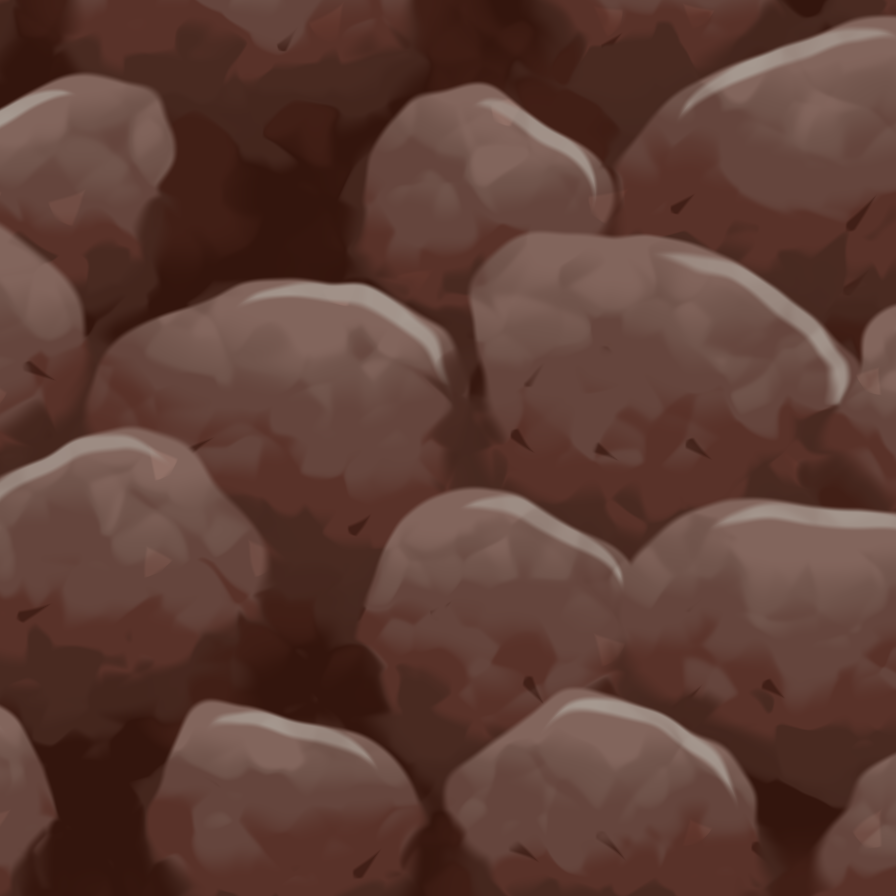
Reproduce this texture procedurally as a WebGL 1 fragment shader.

```glsl
precision highp float;
// Painted brown boulders piled over dark gaps, each with a pale brushed rim.
// Staggered rows of warped superellipses are layered from top to bottom;
// soft Voronoi facets break the top-lit shading into brush dabs.

uniform vec2 u_resolution;

const vec3 GAP_DARK  = vec3(0.200, 0.082, 0.050);
const vec3 GAP_WARM  = vec3(0.255, 0.120, 0.085);
const vec3 UNDERSIDE = vec3(0.285, 0.165, 0.130);
const vec3 RED_SHADE = vec3(0.350, 0.195, 0.160);
const vec3 BODY      = vec3(0.395, 0.270, 0.238);
const vec3 LIT       = vec3(0.440, 0.330, 0.295);
const vec3 CROWN     = vec3(0.510, 0.395, 0.360);
const vec3 RIM       = vec3(0.640, 0.585, 0.550);

const vec2 SPACING    = vec2(0.43, 0.240);  // between stone centres
const vec2 JITTER     = vec2(0.13, 0.085);
const vec2 RADIUS_MIN = vec2(0.130, 0.090);
const vec2 RADIUS_VAR = vec2(0.100, 0.085);
const float ROUNDNESS = 2.3;                // superellipse exponent
const float TILT      = 1.15;               // range of stone rotation
const float RIM_WIDTH = 0.0105;
const float FACET_CONTRAST = 0.42;

float hash(vec2 p) {
  return fract(sin(dot(p, vec2(127.1, 311.7))) * 43758.5453);
}

vec2 hash2(vec2 p) {
  return vec2(hash(p), hash(p + 37.3));
}

float noise(vec2 p) {
  vec2 i = floor(p), f = fract(p);
  f = f * f * (3.0 - 2.0 * f);
  return mix(mix(hash(i), hash(i + vec2(1.0, 0.0)), f.x),
             mix(hash(i + vec2(0.0, 1.0)), hash(i + 1.0), f.x), f.y);
}

mat2 rotation(float a) {
  float c = cos(a), s = sin(a);
  return mat2(c, s, -s, c);
}

// Voronoi cell tones blended across softened borders
float facets(vec2 p, float sharpness) {
  vec2 cell = floor(p);
  float sum = 0.0, weight = 0.0001;
  for (int j = -1; j <= 1; j++) {
    for (int i = -1; i <= 1; i++) {
      vec2 id = cell + vec2(float(i), float(j));
      vec2 d = id + hash2(id) - p;
      float w = exp(-sharpness * dot(d, d));
      sum += w * hash(id + 71.7);
      weight += w;
    }
  }
  return sum / weight;
}

// Sparse wedge-shaped brush strokes, one at most per grid cell
float strokes(vec2 p, float scale, float density, float width) {
  vec2 id = floor(p * scale);
  vec2 q = fract(p * scale) - 0.4 - 0.2 * hash2(id);
  float side = hash(id + 5.1) < 0.5 ? -1.0 : 1.0;
  q = rotation(side * (0.45 + 0.55 * hash(id + 9.4))) * q;
  float len = 0.18 + 0.14 * hash(id + 6.6);
  float halfWidth = width * (0.6 - q.x / len) * smoothstep(-len, -0.6 * len, q.x);
  float body = 1.0 - smoothstep(-0.02, 0.03, abs(q.y) - halfWidth);
  return body * smoothstep(len, 0.7 * len, abs(q.x)) * step(hash(id + 2.8), density);
}

vec3 stoneRamp(float tone) {
  vec3 c = mix(UNDERSIDE, RED_SHADE, smoothstep(0.06, 0.15, tone));
  c = mix(c, BODY, smoothstep(0.26, 0.42, tone));
  c = mix(c, LIT, smoothstep(0.52, 0.68, tone));
  return mix(c, CROWN, smoothstep(0.66, 0.86, tone));
}

void main() {
  vec2 p = gl_FragCoord.xy / u_resolution.y;
  vec2 wobble = vec2(noise(p * 22.0), noise(p * 22.0 + 40.0)) - 0.5;
  vec2 brush = rotation(0.75) * (p + 0.016 * wobble);
  float facet = 0.55 * facets(brush * vec2(10.0, 16.0), 20.0)
              + 0.45 * facets(brush * vec2(27.0, 19.0) + 8.0, 12.0) - 0.5;
  float cloud = noise(p * 9.0 + 3.0) - 0.5;
  float crack = strokes(p + 0.008 * wobble, 11.0, 0.45, 0.05);
  float dab = strokes(p.yx + 0.01 * wobble + 0.37, 10.0, 0.30, 0.13);

  vec3 color = mix(GAP_DARK, GAP_WARM, smoothstep(-0.1, 0.4, cloud + 0.6 * facet));

  for (int row = 0; row < 6; row++) {
    for (int col = 0; col < 4; col++) {
      // Placement and shape of this stone
      vec2 id = vec2(float(col), float(row));
      vec2 rnd = hash2(id + 13.0);
      vec2 center = vec2((id.x - 0.35 + 0.5 * mod(id.y, 2.0)) * SPACING.x, 1.04 - id.y * SPACING.y);
      center += (hash2(id + 51.0) - 0.5) * JITTER;
      vec2 radius = RADIUS_MIN + RADIUS_VAR * vec2(rnd.x, mix(rnd.x, rnd.y, 0.6));
      vec2 offset = p + 0.012 * wobble - center;
      vec2 q = rotation((hash(id + 4.0) - 0.5) * TILT) * offset / radius;
      float angle = atan(q.y, q.x + 0.00001);
      float bulge = 1.0 + 0.07 * sin(3.0 * angle + 6.28 * rnd.x) + 0.035 * sin(5.0 * angle + 6.28 * rnd.y);
      vec2 powered = pow(abs(q) + 0.0001, vec2(ROUNDNESS));
      float reach = pow(powered.x + powered.y, 1.0 / ROUNDNESS) / bulge;
      float height = offset.y / radius.y;
      float low = smoothstep(0.3, -0.6, height);
      float inside = (1.0 - reach - 0.50 * facet * low) * radius.y;

      // Ragged brown shade below the stone
      float skirt = length((offset + vec2(0.0, 0.034)) / (radius + 0.008)) + 0.6 * facet;
      color = mix(color, UNDERSIDE * 0.97, 0.85 * (1.0 - smoothstep(0.90, 1.10, skirt)));

      // Faceted body, lit from above
      float tone = 0.50 + 0.49 * height - 0.12 * q.x * q.x + FACET_CONTRAST * facet + 0.12 * cloud;
      vec3 stone = stoneRamp(tone);
      float lowBand = smoothstep(0.02, 0.14, tone) * (1.0 - smoothstep(0.34, 0.48, tone));
      stone = mix(stone, GAP_DARK, 0.65 * crack * lowBand);
      stone *= 1.0 + 0.12 * dab * smoothstep(0.15, 0.35, tone);

      // Tapered highlight along part of the upper edge
      float along = (q.x - (rnd.y - 0.5) * 0.8) / 0.66;
      float taper = max(1.0 - along * along, 0.0) * smoothstep(0.15, 0.5, q.y);
      float depth = abs(inside - 0.009 - 0.012 * along * along);
      float rim = 1.0 - smoothstep(-0.004, 0.004, depth - RIM_WIDTH * taper);
      stone = mix(stone, RIM, rim * smoothstep(0.0, 0.35, taper) * (0.88 + 0.5 * facet));

      float softness = mix(0.0035, 0.013, low);
      color = mix(color, stone, smoothstep(-softness, softness, inside));
    }
  }
  gl_FragColor = vec4(color, 1.0);
}
```
